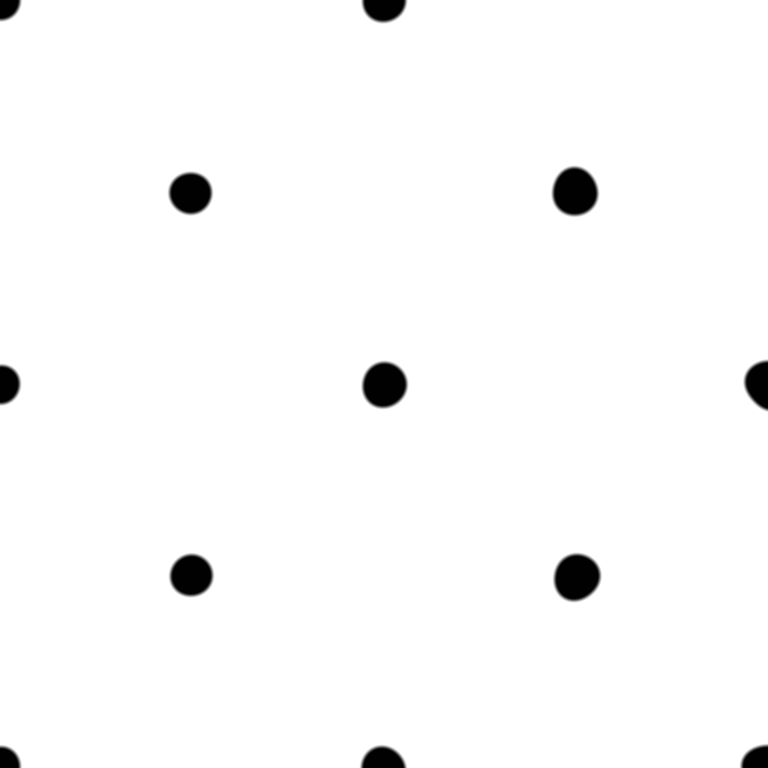
Give the GLSL for this pattern, as a three.js fragment shader.

```glsl
varying vec2 vUv;

const float TAU = 6.2831853;
const float PERIOD = 0.5;
const float SOFTNESS = 0.0035;
const vec3 PAPER = vec3(1.0);
const vec3 INK = vec3(0.003);

vec2 hash22(vec2 p) {
  vec3 q = fract(vec3(p.xyx) * vec3(0.1031, 0.1030, 0.0973));
  q += dot(q, q.yzx + 33.33);
  return fract((q.xx + q.yz) * q.zy);
}

// Signed distance to a slightly lopsided dot
float blobDistance(vec2 p, float radius, float wobble, vec2 phase) {
  float angle = atan(p.y, p.x + 1e-6);
  float lobes = cos(2.0 * angle + TAU * phase.x)
              + 0.6 * cos(3.0 * angle + TAU * phase.y);
  return length(p) - radius - wobble * lobes;
}

// Ink coverage of one square grid of dots, shifted by offset
float dotGrid(vec2 uv, vec2 offset, float period, float softness) {
  vec2 id = floor((uv - offset) / period + 0.5);
  vec2 center = id * period + offset;
  vec2 seed = center * 8.0 + 17.0;
  vec2 jitter = (hash22(seed) - 0.5) * 0.004;

  // Dots grow larger and rougher towards the right
  float radius = mix(0.0255, 0.0315, center.x) + (hash22(seed + 5.0).x - 0.5) * 0.001;
  float wobble = mix(0.0003, 0.0017, center.x * center.x);
  float d = blobDistance(uv - center - jitter, radius, wobble, hash22(seed + 11.0));

  // The upper right corner is left bare
  float present = 1.0 - step(1.9, center.x + center.y);
  return present * (1.0 - smoothstep(-softness, softness, d));
}

void main() {
  // Two interleaved grids make the staggered lattice
  float ink = 0.0;
  for (int i = 0; i < 2; i++) {
    vec2 offset = vec2(0.5 * PERIOD * float(i));
    ink = max(ink, dotGrid(vUv, offset, PERIOD, SOFTNESS));
  }
  gl_FragColor = vec4(mix(PAPER, INK, ink), 1.0);
}
```
